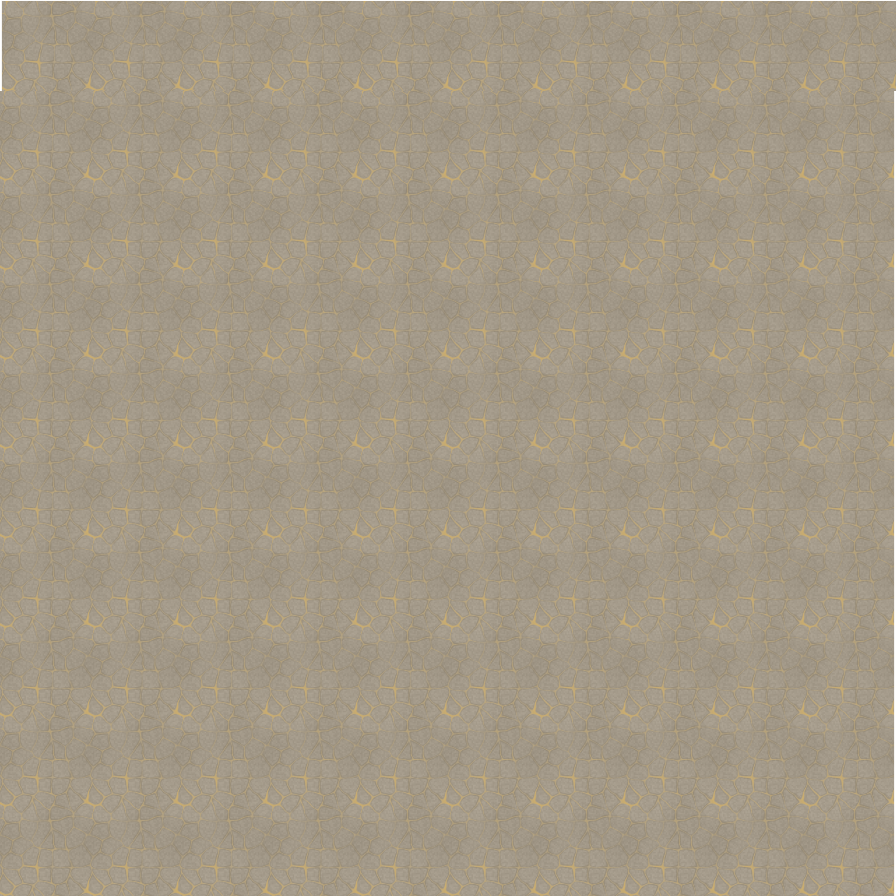
Write a WebGL 2 fragment shader that draws this pattern.

```glsl
#version 300 es
precision highp float;

uniform vec2 u_resolution;
out vec4 fragColor;

const float TILE = 0.0998;
const float MARGIN = 0.0020;
const vec2 STONES = vec2(5.0, 6.0);
const vec3 STONE = vec3(0.641, 0.603, 0.540);
const vec3 SHADOW = vec3(0.530, 0.475, 0.370);
const vec3 GOLD = vec3(0.810, 0.685, 0.420);
const vec3 PAPER = vec3(1.0);

// Integer hash giving two values in 0..1
vec2 hash2(vec2 cell, uint seed) {
    uvec2 v = uvec2(ivec2(cell)) + uvec2(seed, seed * 7u);
    v = v * 1664525u + 1013904223u;
    v.x += v.y * 1664525u;
    v.y += v.x * 1664525u;
    v ^= v >> 16u;
    v.x += v.y * 1664525u;
    v.y += v.x * 1664525u;
    v ^= v >> 16u;
    return vec2(v & 65535u) / 65535.0;
}

// Value noise that wraps around the tile
float tileNoise(vec2 p, float period, uint seed) {
    vec2 q = p * period;
    vec2 i = floor(q);
    vec2 f = q - i;
    f = f * f * (3.0 - 2.0 * f);
    float a = hash2(mod(i, period), seed).x;
    float b = hash2(mod(i + vec2(1.0, 0.0), period), seed).x;
    float c = hash2(mod(i + vec2(0.0, 1.0), period), seed).x;
    float d = hash2(mod(i + 1.0, period), seed).x;
    return mix(mix(a, b, f.x), mix(c, d, f.x), f.y);
}

// Stone centre in tile units, wrapped at the tile border
vec2 stoneCentre(vec2 cell, vec2 grid) {
    return (cell + 0.1 + 0.8 * hash2(mod(cell, grid), 31u)) / grid;
}

// x: rounded distance to the joint, y: random tone of the stone
vec2 stonePaving(vec2 p, vec2 grid, float rounding) {
    vec2 home = floor(p * grid);
    vec2 nearestCell = home;
    vec2 nearest = vec2(9.0);
    for (int y = -2; y <= 2; y++) {
        for (int x = -2; x <= 2; x++) {
            vec2 cell = home + vec2(x, y);
            vec2 offset = stoneCentre(cell, grid) - p;
            if (dot(offset, offset) < dot(nearest, nearest)) {
                nearest = offset;
                nearestCell = cell;
            }
        }
    }
    float sum = 0.0;
    for (int y = -2; y <= 2; y++) {
        for (int x = -2; x <= 2; x++) {
            if (x == 0 && y == 0) continue;
            vec2 offset = stoneCentre(nearestCell + vec2(x, y), grid) - p;
            vec2 span = offset - nearest;
            float edge = dot(0.5 * (offset + nearest), span) / max(length(span), 1e-4);
            sum += exp(-rounding * edge);
        }
    }
    return vec2(-log(sum) / rounding, hash2(mod(nearestCell, grid), 83u).y);
}

// Soft spot around a point of the wrapping tile
float wrappedSpot(vec2 p, vec2 centre, float radius) {
    vec2 d = abs(p - centre);
    d = min(d, 1.0 - d);
    return exp(-dot(d, d) / (radius * radius));
}

// Colour of one tile; pixel is the pixel size in tile units
vec3 pavedTile(vec2 p, float pixel) {
    vec2 wobble = vec2(tileNoise(p, 12.0, 5u), tileNoise(p, 12.0, 9u)) - 0.5;
    vec2 paving = stonePaving(p + 0.025 * wobble, STONES, 110.0);

    // Joints widen and brighten in patches
    float patchy = tileNoise(p, 7.0, 17u);
    float band = 0.5 + 0.5 * cos(6.28318 * (p.y - 0.18));
    float bright = wrappedSpot(p, vec2(0.39, 0.28), 0.09)
                 + wrappedSpot(p, vec2(0.03, 0.08), 0.09);
    float width = -0.004 + 0.004 * patchy + 0.001 * band + 0.010 * bright;
    float soft = max(0.011, 0.6 * pixel);
    float joint = 1.0 - smoothstep(width - 0.5 * soft, width + soft, paving.x);
    float strength = clamp(0.10 + 0.45 * patchy + 0.18 * band + 0.5 * bright, 0.0, 1.0);

    // Stone tone, cloudy shading and fine grain
    float grain = tileNoise(p, 64.0, 41u) - 0.5;
    float cloud = tileNoise(p, 3.0, 53u) - 0.5;
    float shade = 0.040 * cloud + 0.012 * (band - 0.5) + 0.012 * (paving.y - 0.5);
    vec3 colour = STONE + shade + 0.050 * grain;

    // Shadowed rim, then golden joint
    float rim = 1.0 - smoothstep(0.0, 0.013, abs(paving.x - width - 0.010));
    colour = mix(colour, SHADOW, rim * 0.4 * tileNoise(p, 9.0, 67u));
    return mix(colour, GOLD, joint * strength);
}

void main() {
    vec2 uv = gl_FragCoord.xy / u_resolution;
    float pixel = 1.0 / min(u_resolution.x, u_resolution.y);

    // The top row sits one margin to the right of the others
    float topRow = step(1.0 - TILE - MARGIN, uv.y);
    float x = uv.x - MARGIN * topRow;
    vec3 colour = pavedTile(fract(vec2(x, uv.y) / TILE), pixel / TILE);

    // Pale slivers left open at the borders
    float gap = mix(uv.x - (1.0 - MARGIN), MARGIN - uv.x, topRow);
    gap = max(gap, uv.y - (1.0 - 0.5 * MARGIN));
    colour = mix(colour, PAPER, smoothstep(-0.5 * pixel, 0.5 * pixel, gap));
    fragColor = vec4(colour, 1.0);
}
```
